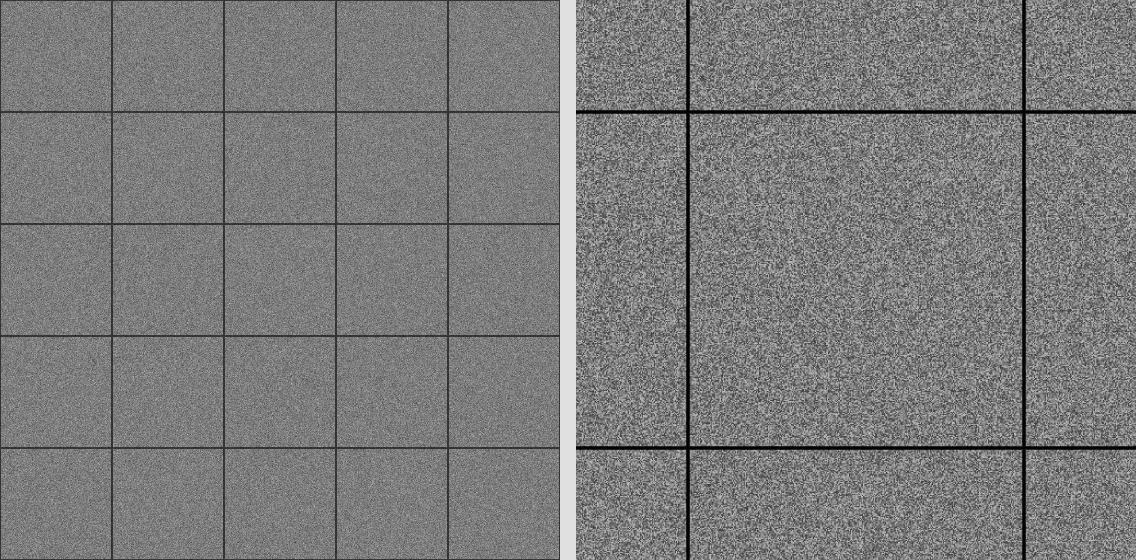
Left: the whole. Right: its middle third, enlarged.
A Shadertoy shader for this pattern:

```glsl
// A five by five grid of square grey slabs, each filled with very fine random
// grain and parted by thin black joints. The grain is an integer hash averaged
// over each pixel, seeded per slab; the joints are a distance to the slab border.

const float TILES = 5.0;             // slabs across and down
const float JOINT_WIDTH = 0.0021;    // in canvas widths
const float GRAINS_PER_TILE = 307.0; // grain cells along one slab side
const float GRAIN_CONTRAST = 0.52;   // full range of one grain
const float TILE_VARIATION = 0.005;  // tone range between slabs
const float SLAB_GREY = 0.490;
const float JOINT_GREY = 0.01;
const int TAPS = 3;                  // grain samples per pixel side

// Uniform value in 0..1 for a pair of integer cells.
float hash(uvec2 cell, uint seed) {
    uint h = cell.x * 1597334677u ^ cell.y * 3812015801u ^ seed * 2798796415u;
    h = (h ^ (h >> 16)) * 2146121005u;
    h = (h ^ (h >> 15)) * 2221713035u;
    h ^= h >> 16;
    return float(h >> 8) / 16777216.0;
}

// Tone of the slab surface at a canvas position.
float slabTone(vec2 uv) {
    vec2 grid = clamp(uv, 0.0, 0.99999) * TILES;
    uvec2 tile = uvec2(grid);
    uvec2 grain = uvec2(fract(grid) * GRAINS_PER_TILE);
    uint seed = tile.x + tile.y * uint(TILES) + 1u;
    float shift = (hash(tile, 77u) - 0.5) * TILE_VARIATION;
    return SLAB_GREY + shift + (hash(grain, seed) - 0.5) * GRAIN_CONTRAST;
}

// Share of the pixel covered by the joints.
float jointCoverage(vec2 uv, float pixel) {
    vec2 cell = fract(uv * TILES);
    vec2 border = min(cell, 1.0 - cell) / TILES;
    float edge = min(border.x, border.y) - 0.5 * JOINT_WIDTH;
    return clamp(0.5 - edge / pixel, 0.0, 1.0);
}

void mainImage(out vec4 fragColor, in vec2 fragCoord) {
    // Average the grain over the pixel footprint.
    float tone = 0.0;
    for (int j = 0; j < TAPS; j++) {
        for (int i = 0; i < TAPS; i++) {
            vec2 offset = (vec2(i, j) + 0.5) / float(TAPS) - 0.5;
            tone += slabTone((fragCoord + offset) / iResolution.xy);
        }
    }
    tone /= float(TAPS * TAPS);

    // Lay the joints over the slabs.
    vec2 uv = fragCoord / iResolution.xy;
    float pixel = 1.0 / min(iResolution.x, iResolution.y);
    tone = mix(tone, JOINT_GREY, jointCoverage(uv, pixel));
    fragColor = vec4(vec3(tone), 1.0);
}
```
